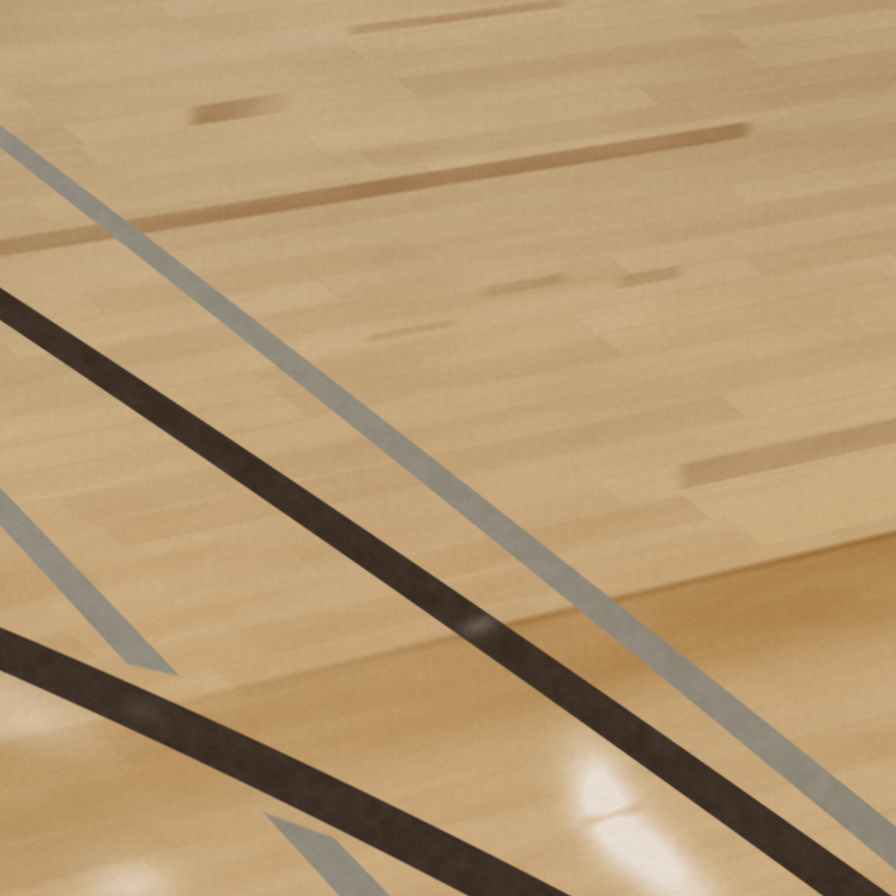
Reproduce this texture procedurally as a WebGL 2 fragment shader.

```glsl
#version 300 es
precision highp float;
// Draws a varnished maple sports floor with receding planks, painted court lines and window glare.
uniform vec2 u_resolution;
out vec4 fragColor;

float hash(vec2 p) {
  return fract(sin(dot(p, vec2(127.1, 311.7))) * 43758.5453);
}

float noise(vec2 p) {
  vec2 i = floor(p), f = fract(p);
  f = f * f * (3.0 - 2.0 * f);
  return mix(mix(hash(i), hash(i + vec2(1, 0)), f.x),
             mix(hash(i + vec2(0, 1)), hash(i + vec2(1, 1)), f.x), f.y);
}

float fbm(vec2 p) {
  float sum = 0.0, amp = 0.5;
  for (int i = 0; i < 4; i++) {
    sum += amp * noise(p);
    p = p * 2.03 + 7.1;
    amp *= 0.5;
  }
  return sum;
}

// Soft window that is 1 between lo and hi
float span(float t, float lo, float hi, float soft) {
  return smoothstep(lo - soft, lo + soft, t) * (1.0 - smoothstep(hi - soft, hi + soft, t));
}

// Painted stripe: y = start - slope x - bend x^2, half height widening with x
float stripe(vec2 p, float start, float slope, float bend, vec2 halfHeight) {
  float d = abs(p.y - start + p.x * (slope + bend * p.x)) - halfHeight.x - halfHeight.y * p.x;
  return 1.0 - smoothstep(-0.0022, 0.0022, d);
}

// Single board: ends are given along x, centre and half width across the grain
float board(vec2 g, float x0, float x1, float centre, float halfWidth) {
  return span(g.x, x0, x1, 0.012) * span(g.y, centre - halfWidth, centre + halfWidth, 0.003);
}

// Rotated soft ellipse for reflections
float glow(vec2 p, vec2 centre, vec2 size, float angle) {
  float c = cos(angle), s = sin(angle);
  vec2 q = mat2(c, -s, s, c) * (p - centre) / size;
  return exp(-dot(q, q));
}

vec3 floorColour(vec2 p) {
  // Grain coordinates: x along the boards, y across them with perspective fan
  vec2 g = vec2(p.x, (p.y - 0.26 * p.x) / (1.0 - 0.14 * p.x));
  vec3 wood = mix(vec3(0.775, 0.65, 0.475), vec3(0.75, 0.645, 0.50), smoothstep(0.3, 0.95, p.y));
  wood -= vec3(0.03, 0.035, 0.04) * smoothstep(0.4, 1.0, p.x) * smoothstep(0.45, 0.9, p.y);

  // Random boards, narrower toward the top
  float across = g.y * (18.0 + 12.0 * g.y);
  float row = floor(across);
  float along = (p.x + 1.2 * p.y) * 2.3 + 9.0 * hash(vec2(row, 3.0));
  float tone = hash(vec2(floor(along), row)) - 0.5;
  float seam = smoothstep(0.0, 0.1, fract(across)) * smoothstep(1.0, 0.9, fract(across));
  wood += vec3(0.035, 0.04, 0.045) * tone * seam;
  wood += vec3(0.05, 0.06, 0.07) * (fbm(vec2(g.x * 5.0, g.y * 42.0)) - 0.47);
  wood += 0.03 * (fbm(p * 9.0) - 0.47);

  // Amber band with a darker upper seam
  float amber = smoothstep(0.0, 0.09, g.y) * (1.0 - smoothstep(0.166, 0.176, g.y));
  float blotch = 0.65 + 0.7 * fbm(vec2(g.x * 9.0, g.y * 30.0));
  wood = mix(wood, vec3(0.67, 0.50, 0.28), amber * blotch * mix(0.42, 0.85, smoothstep(0.3, 0.9, p.x)));
  wood -= vec3(0.07, 0.08, 0.08) * span(g.y, 0.164, 0.173, 0.005) * smoothstep(0.2, 0.7, p.x);

  // Distinct dark boards, then one pale board
  float dark = board(g, -0.1, 0.835, 0.723, 0.0095) * (0.75 + 0.25 * smoothstep(0.0, 0.4, p.x));
  dark += 0.9 * board(g, 0.215, 0.33, 0.84, 0.011) * (1.0 - smoothstep(0.24, 0.35, p.x));
  dark += 0.6 * board(g, 0.39, 0.63, 0.914, 0.005);
  dark += 0.45 * board(g, 0.54, 0.63, 0.577, 0.006);
  dark += 0.4 * board(g, 0.69, 0.76, 0.559, 0.008);
  dark += 0.3 * board(g, 0.41, 0.51, 0.547, 0.004);
  dark += 0.5 * board(g, 0.76, 1.1, 0.302, 0.016);
  wood = mix(wood, vec3(0.62, 0.475, 0.315), dark * (0.7 + 0.4 * noise(vec2(g.x * 14.0, g.y * 90.0))));
  float pale = span(g.y, 0.191, 0.261, 0.003) * smoothstep(1.345, 1.36, p.x + 1.28 * p.y);
  wood = mix(wood, vec3(0.785, 0.68, 0.50), 0.85 * pale);

  // Window reflections, broken by board seams
  float glare = glow(p, vec2(0.672, 0.108), vec2(0.032, 0.062), 0.35);
  glare += 1.1 * glow(p, vec2(0.735, 0.035), vec2(0.032, 0.085), 0.75);
  glare *= 1.0 - 0.65 * span(g.y, -0.103, -0.09, 0.008) * span(p.x, 0.65, 0.72, 0.01);
  glare *= 0.75 + 0.5 * fbm(p * 25.0);
  glare += 0.55 * glow(p, vec2(0.145, 0.01), vec2(0.05, 0.03), 0.0);
  glare += 0.4 * glow(p, vec2(0.02, 0.205), vec2(0.09, 0.035), -0.3);
  return mix(wood, vec3(0.91, 0.87, 0.83), clamp(glare, 0.0, 0.95));
}

void main() {
  vec2 p = gl_FragCoord.xy / u_resolution;
  vec3 col = floorColour(p);
  float wear = fbm(p * 60.0) - 0.47;

  // Grey lines: one continuous, one interrupted around the lower dark line
  vec3 grey = mix(vec3(0.57, 0.55, 0.50), vec3(0.56, 0.53, 0.47), p.x) + 0.05 * wear;
  float gap = smoothstep(-0.003, 0.003, p.y - 0.2915 + 0.23 * p.x);
  gap += smoothstep(-0.003, 0.003, 0.199 - 0.36 * p.x - p.y);
  col = mix(col, grey, stripe(p, 0.848, 0.77, 0.025, vec2(0.0125, 0.012)));
  col = mix(col, grey, gap * stripe(p, 0.435, 1.07, 0.0, vec2(0.021, 0.022)));

  // Dark lines with a faint scuff
  vec3 paint = vec3(0.235, 0.185, 0.15) + 0.06 * wear;
  paint += 0.16 * glow(p, vec2(0.535, 0.302), vec2(0.02, 0.01), 0.3);
  paint += 0.06 * glow(p, vec2(0.16, 0.205), vec2(0.03, 0.012), -0.4);
  col = mix(col, paint, stripe(p, 0.661, 0.66, 0.0325, vec2(0.018, 0.010)));
  col = mix(col, paint, stripe(p, 0.276, 0.43, 0.08, vec2(0.024, 0.010)));

  // Fine speckle
  col += 0.02 * (noise(p * 260.0) - 0.5);
  fragColor = vec4(clamp(col, 0.0, 1.0), 1.0);
}
```
